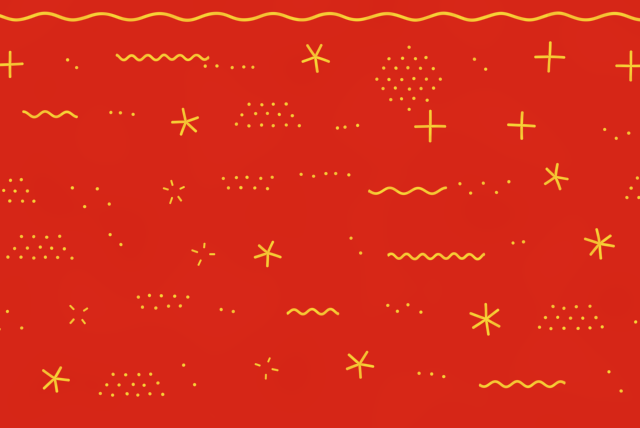
This pattern is drawn by a Shadertoy shader. Its source:

```glsl
const float TAU = 6.28318;

vec2 hash2(vec2 p) {
    p = vec2(dot(p, vec2(127.1, 311.7)), dot(p, vec2(269.5, 183.3)));
    return fract(sin(p) * 43758.5);
}

float gradientNoise(vec2 p) {
    vec2 i = floor(p), f = p - i, u = f * f * (3.0 - 2.0 * f);
    vec2 e = vec2(0.0, 1.0);
    float a = dot(hash2(i) * 2.0 - 1.0, f);
    float b = dot(hash2(i + e.yx) * 2.0 - 1.0, f - e.yx);
    float c = dot(hash2(i + e) * 2.0 - 1.0, f - e);
    float d = dot(hash2(i + e.yy) * 2.0 - 1.0, f - e.yy);
    return mix(mix(a, b, u.x), mix(c, d, u.x), u.y);
}

// Round-ended sine stroke
float wave(vec2 p, float halfLength, float period, float amplitude, float phase) {
    float x = clamp(p.x, -halfLength, halfLength);
    float t = TAU * x / period + phase;
    float slope = amplitude * TAU / period * cos(t);
    float dy = (p.y - amplitude * sin(t)) / sqrt(1.0 + slope * slope);
    return length(vec2(p.x - x, dy));
}

// Spokes around a centre, each from the inner to the outer radius
float spokes(vec2 p, int count, float inner, float outer, float turn, float uneven, vec2 seed) {
    float d = 1.0;
    for (int i = 0; i < count; i++) {
        vec2 h = hash2(seed + float(i) * 3.7) - 0.5;
        float angle = turn + TAU * (float(i) + h.x * uneven) / float(count);
        vec2 dir = vec2(cos(angle), sin(angle));
        float reach = outer * (1.0 + 0.5 * h.y * uneven);
        d = min(d, length(p - dir * clamp(dot(p, dir), inner, reach)));
    }
    return d;
}

// Staggered rows of dots kept inside an ellipse or a box
float dotField(vec2 p, vec2 radii, float lowest, bool boxed, vec2 seed) {
    float row = round(p.y / 0.024);
    float stagger = 0.5 - 0.5 * mod(row, 2.0);
    float col = round(p.x / 0.029 - stagger);
    vec2 c = vec2(col + stagger, row) * vec2(0.029, 0.024);
    vec2 q = abs(c / radii);
    bool inside = (boxed ? max(q.x, q.y) : length(q)) < 1.0 && c.y > lowest;
    c += 0.005 * (hash2(seed + vec2(col, row) * 1.3) - 0.5);
    return inside ? length(p - c) : 1.0;
}

// Two to five loose dots in a row or zigzag
float looseDots(vec2 p, vec2 h, vec2 seed) {
    float d = 1.0;
    int count = 2 + int(h.x * 3.4);
    float zigzag = h.y < 0.35 ? 0.0 : 0.03 * (h.y - 0.35) + 0.008;
    for (int i = 0; i < count; i++) {
        float k = float(i);
        vec2 c = vec2((k - 0.5 * float(count - 1)) * 0.027, zigzag * (1.0 - 2.0 * mod(k, 2.0)));
        d = min(d, length(p - c - 0.01 * (hash2(seed + k * 5.1) - 0.5)));
    }
    return d;
}

// Signed distance to the motif that belongs to a cell
float motif(vec2 p, vec2 cell) {
    vec2 h = hash2(cell + 11.3);
    float line = 0.0031, dotRadius = 0.0037;
    float turn = TAU * h.x, size = mix(0.028, 0.036, h.y);
    int kind = int(mod(3.0 * cell.x + 0.5 * cell.y * (cell.y + 1.0), 8.0) + 0.5);
    bool upper = cell.y > 3.5, oddRow = mod(cell.y, 2.0) > 0.5;

    if (upper && (kind == 1 || kind == 4))
        return spokes(p, 4, 0.0, size, 0.1 * (h.x - 0.5), 0.08, cell) - line;
    if (kind == 0 || (kind == 4 && !oddRow))
        return spokes(p, h.y > 0.65 ? 6 : 5, 0.0, size, turn, 0.3, cell) - line;
    if (kind == 1)
        return spokes(p, h.y > 0.5 ? 5 : 4, 0.016, 0.026, turn, 0.3, cell) - 0.0023;
    if (kind == 2) {
        float period = mix(0.032, 0.07, h.x);
        return wave(p, mix(0.055, 0.115, h.y), period, 0.004 + 0.04 * period, turn) - line;
    }
    if (kind == 3) {
        if (cell.y > 4.5) return dotField(p + vec2(0.0, 0.03), vec2(0.074), -1.0, false, cell) - dotRadius;
        return dotField(p + vec2(0.0, 0.024), vec2(0.074, 0.068), -0.01, false, cell) - dotRadius;
    }
    if (kind == 4) return dotField(p, vec2(0.065, 0.03), -0.01, true, cell) - dotRadius;
    return looseDots(p, h, cell) - dotRadius;
}

void mainImage(out vec4 fragColor, in vec2 fragCoord) {
    vec2 uv = fragCoord / iResolution.y;
    vec2 p = uv + 0.002 * vec2(gradientNoise(uv * 24.0), gradientNoise(uv * 24.0 + 40.0));

    // Border wave along the top
    float d = wave(p - vec2(0.75, 0.961), 1.0, 0.133, 0.0075, 0.6) - 0.0037;

    // Scattered motifs on a jittered, staggered grid
    vec2 cellSize = vec2(0.1875, 0.147), g = (p - vec2(0.0, 0.05)) / cellSize;
    for (int j = -1; j <= 1; j++) {
        float row = floor(g.y) + float(j);
        if (row < 0.0 || row > 5.0) continue;
        float shift = 0.5 * mod(row, 2.0);
        for (int i = -1; i <= 1; i++) {
            vec2 cell = vec2(floor(g.x - shift) + float(i), row);
            vec2 jitter = (hash2(cell + 3.1) - 0.5) * vec2(0.07, 0.055);
            vec2 centre = (cell + 0.5 + vec2(shift, 0.0)) * cellSize + jitter;
            d = min(d, motif(p - vec2(0.0, 0.05) - centre, cell));
        }
    }

    // Flat red ground, warm yellow ink
    vec3 red = vec3(0.84, 0.15, 0.09) + 0.008 * gradientNoise(uv * 5.0);
    vec3 yellow = mix(vec3(0.96, 0.76, 0.20), vec3(0.97, 0.83, 0.21),
                      smoothstep(-0.2, 0.2, gradientNoise(uv * 40.0)));
    float edge = 0.8 / iResolution.y;
    fragColor = vec4(mix(yellow, red, smoothstep(-edge, edge, d)), 1.0);
}
```
